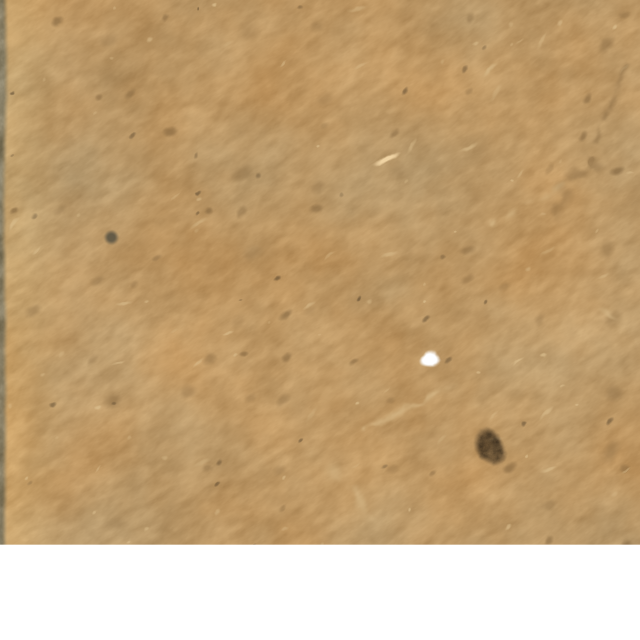
Write a three.js fragment shader that draws this texture.

```glsl
varying vec2 vUv;

const vec3 TAN = vec3(0.732, 0.592, 0.400);
const vec3 PALE = vec3(0.86, 0.75, 0.56);
const vec3 BROWN = vec3(0.47, 0.36, 0.22);
const vec3 SOOT = vec3(0.22, 0.17, 0.11);
const vec3 EDGE_GREY = vec3(0.47, 0.45, 0.37);
const vec3 WHITE = vec3(1.0);
const float SHEET_BOTTOM = 0.149;

float hash(vec2 p) {
  vec3 q = fract(vec3(p.xyx) * 0.1031);
  q += dot(q, q.yzx + 33.33);
  return fract((q.x + q.y) * q.z);
}

float noise(vec2 p) {
  vec2 i = floor(p);
  vec2 f = fract(p);
  f = f * f * (3.0 - 2.0 * f);
  return mix(mix(hash(i), hash(i + vec2(1.0, 0.0)), f.x),
             mix(hash(i + vec2(0.0, 1.0)), hash(i + 1.0), f.x), f.y);
}

// Layered noise centred on zero
float fbm(vec2 p) {
  float sum = 0.0;
  float gain = 0.5;
  for (int i = 0; i < 4; i++) {
    sum += gain * (noise(p) - 0.5);
    p = mat2(0.8, 0.6, -0.6, 0.8) * p * 2.03 + 17.3;
    gain *= 0.5;
  }
  return sum;
}

vec2 rotate(vec2 p, float angle) {
  float c = cos(angle);
  float s = sin(angle);
  return vec2(c * p.x + s * p.y, c * p.y - s * p.x);
}

// Soft ellipse: 1 inside, fading over the given softness
float blot(vec2 p, vec2 radius, float angle, float softness) {
  float d = length(rotate(p, angle) / radius);
  return 1.0 - smoothstep(1.0 - softness, 1.0 + softness, d);
}

// One randomly sized, tilted mark in some cells of a grid
float scatter(vec2 p, float cells, float density, vec2 radius, float seed) {
  vec2 id = floor(p * cells) + seed;
  vec2 centre = 0.35 + 0.3 * vec2(hash(id + 3.1), hash(id + 7.7));
  float size = mix(0.5, 1.0, hash(id + 11.3));
  float angle = mix(0.1, 1.1, hash(id + 19.9));
  float mark = blot(fract(p * cells) - centre, radius * size, angle, 0.7);
  return mark * step(hash(id), density) * mix(0.35, 1.0, hash(id + 29.0));
}

// Broken line between two points
float crease(vec2 p, vec2 a, vec2 b, float width) {
  vec2 ab = b - a;
  float along = clamp(dot(p - a, ab) / dot(ab, ab), 0.0, 1.0);
  float d = length(p - a - ab * along);
  return exp(-d * d / (width * width)) * smoothstep(0.3, 0.75, noise(p * 55.0));
}

// Mottled ground with slanted fibres
vec3 paper(vec2 p) {
  float broad = fbm(p * 4.5);
  float mottle = fbm(p * 17.0 + 40.0);
  float warmth = fbm(p * 7.0 + 80.0);
  vec2 slant = rotate(p + 0.006 * fbm(p * 20.0), 0.6);
  float grain = fbm(slant * vec2(42.0, 95.0));
  float tone = 0.07 * broad + 0.10 * mottle + 0.13 * grain;
  vec3 colour = TAN + tone * vec3(1.0, 1.0, 0.92);
  colour += warmth * vec3(0.06, -0.02, -0.08);
  float leftGlow = 1.0 - smoothstep(0.01, 0.12, p.x);
  return colour + leftGlow * vec3(0.035, 0.03, 0.01);
}

vec3 addMarks(vec3 colour, vec2 p) {
  vec2 wobble = 0.012 * vec2(fbm(p * 35.0), fbm(p * 35.0 + 60.0));
  vec2 q = p + wobble;

  // Scattered stains, specks and pale fibres
  colour = mix(colour, BROWN, 0.36 * scatter(q, 9.0, 0.30, vec2(0.15, 0.10), 5.0));
  colour = mix(colour, BROWN, 0.55 * scatter(q, 17.0, 0.14, vec2(0.17, 0.11), 31.0));
  colour = mix(colour, SOOT, 0.45 * scatter(q, 31.0, 0.04, vec2(0.16, 0.10), 57.0));
  colour = mix(colour, PALE, 0.60 * scatter(q, 24.0, 0.10, vec2(0.28, 0.07), 83.0));
  colour = mix(colour, PALE, 0.70 * scatter(q, 37.0, 0.05, vec2(0.16, 0.11), 109.0));

  // Creases
  float pale = crease(q, vec2(0.77, 0.65), vec2(0.88, 0.71), 0.005)
             + crease(q, vec2(0.57, 0.33), vec2(0.71, 0.40), 0.005)
             + crease(q, vec2(0.94, 0.52), vec2(1.0, 0.45), 0.005)
             + crease(q, vec2(0.52, 0.26), vec2(0.58, 0.20), 0.012);
  float dark = crease(q, vec2(0.98, 0.90), vec2(0.92, 0.75), 0.005)
             + crease(q, vec2(0.92, 0.75), vec2(0.86, 0.67), 0.014);
  colour = mix(colour, PALE, 0.55 * min(pale, 1.0));
  colour = mix(colour, BROWN, 0.38 * min(dark, 1.0));

  // Larger single flecks
  float lump = blot(q - vec2(0.766, 0.301), vec2(0.027, 0.019), 2.1, 0.3);
  colour = mix(colour, SOOT, lump * (0.72 + 0.7 * fbm(p * 90.0)));
  colour = mix(colour, EDGE_GREY * 0.65, 0.8 * blot(p - vec2(0.174, 0.629), vec2(0.009), 0.0, 0.5));
  colour = mix(colour, PALE + 0.12, 0.85 * blot(q - vec2(0.603, 0.751), vec2(0.019, 0.004), 0.45, 0.5));
  return mix(colour, WHITE, blot(q - vec2(0.672, 0.441), vec2(0.0135, 0.011), 0.5, 0.3));
}

void main() {
  vec3 colour = addMarks(paper(vUv), vUv);

  // Worn left border and clean lower margin
  float edge = 0.007 + 0.008 * fbm(vec2(vUv.y * 14.0, 3.0));
  float border = 1.0 - smoothstep(edge - 0.005, edge + 0.006, vUv.x);
  vec3 borderColour = EDGE_GREY + 0.35 * fbm(vUv * vec2(60.0, 45.0));
  colour = mix(colour, borderColour, 0.85 * border);
  float sheet = smoothstep(SHEET_BOTTOM - 0.001, SHEET_BOTTOM + 0.001, vUv.y);
  gl_FragColor = vec4(mix(WHITE, colour, sheet), 1.0);
}
```
